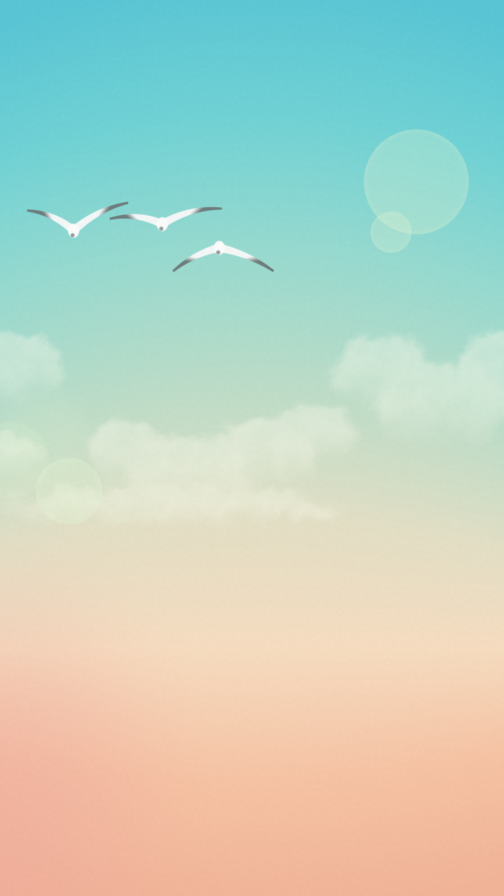
This background is drawn by a Shadertoy shader. Its source:

```glsl
#define CLOUD_TINT vec3(0.97, 0.97, 0.91)
#define CLOUD_OPACITY 0.50
#define CLOUD_WARP 0.055
#define EDGE_SHIFT 0.08
#define BLUSH vec3(0.93, 0.65, 0.62)
#define LENS_TINT vec3(0.88, 0.95, 0.82)
#define WING_WIDTH 0.0085
#define FEATHER_TIP vec3(0.42, 0.47, 0.47)
#define GRAIN 0.012

// Evenly spaced sky colours, bottom to top
const vec3 SKY[8] = vec3[8](
    vec3(0.94, 0.70, 0.59), vec3(0.96, 0.76, 0.64),
    vec3(0.96, 0.86, 0.75), vec3(0.88, 0.87, 0.77),
    vec3(0.73, 0.86, 0.78), vec3(0.59, 0.85, 0.81),
    vec3(0.44, 0.82, 0.83), vec3(0.35, 0.77, 0.83));

// Cloud lobes: centre and radii, in canvas widths
const vec4 LOBES[11] = vec4[11](
    vec4(0.03, 1.04, 0.10, 0.08), vec4(0.01, 0.87, 0.08, 0.05),
    vec4(0.25, 0.87, 0.08, 0.08), vec4(0.38, 0.83, 0.13, 0.09),
    vec4(0.52, 0.87, 0.11, 0.08), vec4(0.62, 0.91, 0.09, 0.07),
    vec4(0.76, 1.03, 0.10, 0.09), vec4(0.88, 0.97, 0.14, 0.10),
    vec4(0.99, 1.03, 0.09, 0.10), vec4(0.33, 0.77, 0.33, 0.05),
    vec4(0.62, 0.755, 0.055, 0.025));

vec2 gradientAt(vec2 cell) {
    vec2 k = vec2(dot(cell, vec2(127.1, 311.7)), dot(cell, vec2(269.5, 183.3)));
    return 2.0 * fract(sin(k) * 43758.5) - 1.0;
}

float gradientNoise(vec2 p) {
    vec2 i = floor(p), f = fract(p);
    vec2 u = f * f * f * (f * (f * 6.0 - 15.0) + 10.0);
    vec2 e = vec2(0.0, 1.0);
    return mix(mix(dot(gradientAt(i), f), dot(gradientAt(i + e.yx), f - e.yx), u.x),
               mix(dot(gradientAt(i + e), f - e), dot(gradientAt(i + 1.0), f - 1.0), u.x), u.y);
}

float fbm(vec2 p) {
    float sum = 0.0, amp = 0.5;
    for (int i = 0; i < 5; i++) {
        sum += amp * gradientNoise(p);
        p = mat2(1.6, 1.2, -1.2, 1.6) * p;
        amp *= 0.5;
    }
    return sum;
}

vec3 skyColour(vec2 uv) {
    float side = 2.0 * uv.x - 1.0;
    float v = uv.y + EDGE_SHIFT * side * side * (smoothstep(0.1, 0.5, uv.y) - 0.4);
    float t = clamp((v + 0.018) / 0.148, 0.0, 6.999);
    int i = int(t);
    vec3 col = mix(SKY[i], SKY[i + 1], fract(t));
    float corner = smoothstep(0.45, 0.0, length(uv * vec2(1.0, 1.3) - vec2(0.0, 0.13)));
    return mix(col, BLUSH, 0.4 * corner);
}

// Rounded tops, bases that dissolve into the sky
float cloudCover(vec2 p) {
    vec2 q = p + CLOUD_WARP * vec2(fbm(p * 16.0), fbm(p * 16.0 + 7.3));
    q.y += 0.022 * (abs(gradientNoise(p * 26.0)) - 0.2);
    float cover = 0.0;
    for (int i = 0; i < 11; i++) {
        vec4 lobe = LOBES[i];
        vec2 r = (q - lobe.xy) / lobe.zw;
        float d = (length(r) - 1.0) * min(lobe.z, lobe.w);
        float puff = smoothstep(0.006, -0.018, d) * smoothstep(-1.0, 0.3, r.y);
        cover = 1.0 - (1.0 - cover) * (1.0 - 0.85 * puff);
    }
    return cover;
}

void addDisc(inout vec3 col, vec2 p, vec2 centre, float radius, float opacity, float soft) {
    float d = length(p - centre) - radius;
    float rim = 1.0 + 0.25 * smoothstep(-0.012, 0.0, d);
    col = mix(col, LENS_TINT, opacity * rim * smoothstep(soft, -soft, d));
}

// Tapered, arched wing darkening toward its tip
void addWing(inout vec3 col, vec2 p, vec2 root, vec2 tip, float arch, float px) {
    vec2 axis = tip - root;
    float len = length(axis);
    vec2 dir = axis / len, up = sign(axis.x) * vec2(-dir.y, dir.x);
    float along = dot(p - root, dir) / len;
    float h = clamp(along, 0.0, 1.0);
    float off = dot(p - root, up) - arch * 4.0 * h * (1.0 - h);
    float d = length(vec2((along - h) * len, off)) - WING_WIDTH * mix(1.0, 0.28, h);
    vec3 feather = mix(vec3(0.97), FEATHER_TIP, smoothstep(0.5, 0.72, h - off * 12.0));
    col = mix(col, feather, 0.95 * smoothstep(px, -px, d));
}

void addBird(inout vec3 col, vec2 p, vec2 body, vec2 leftTip, vec2 rightTip, float arch, float px) {
    addWing(col, p, body, leftTip, arch, px);
    addWing(col, p, body, rightTip, arch, px);
    float torso = length((p - body) * vec2(1.0, 0.8)) - 0.011;
    col = mix(col, vec3(0.98), smoothstep(px, -px, torso));
    float beak = length(p - body + vec2(0.002, 0.009)) - 0.004;
    col = mix(col, FEATHER_TIP, 0.7 * smoothstep(px, -px, beak));
}

void mainImage(out vec4 fragColor, in vec2 fragCoord) {
    vec2 p = fragCoord / iResolution.x;
    float px = 1.0 / iResolution.x;
    vec3 col = skyColour(fragCoord / iResolution.xy);

    // Clouds with soft inner billows
    float billow = 0.9 + 0.5 * fbm(p * 22.0 + 3.0);
    col = mix(col, CLOUD_TINT, clamp(CLOUD_OPACITY * billow * cloudCover(p), 0.0, 1.0));

    // Lens discs
    addDisc(col, p, vec2(0.826, 1.417), 0.104, 0.30, px);
    addDisc(col, p, vec2(0.776, 1.317), 0.041, 0.28, px);
    addDisc(col, p, vec2(0.137, 0.803), 0.066, 0.30, px);
    addDisc(col, p, vec2(0.020, 0.865), 0.075, 0.18, 0.006);
    addDisc(col, p, vec2(0.090, 0.910), 0.080, 0.13, 0.03);

    // Birds
    addBird(col, p, vec2(0.146, 1.320), vec2(0.056, 1.360), vec2(0.252, 1.375), 0.008, px);
    addBird(col, p, vec2(0.322, 1.333), vec2(0.220, 1.344), vec2(0.438, 1.364), 0.009, px);
    addBird(col, p, vec2(0.435, 1.286), vec2(0.345, 1.241), vec2(0.541, 1.241), 0.006, px);

    // Paper grain
    col += GRAIN * gradientNoise(p * 140.0);
    fragColor = vec4(clamp(col, 0.0, 1.0), 1.0);
}
```
